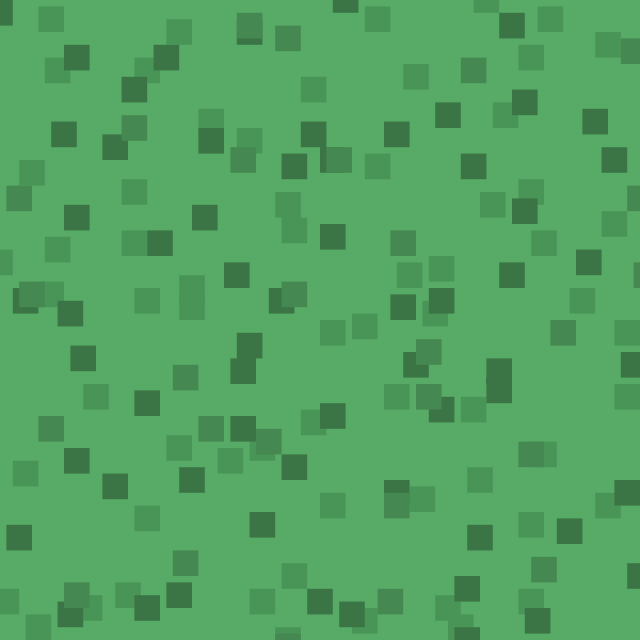
Write a three.js fragment shader that draws this pattern.

```glsl
// Flat green ground scattered with small overlapping squares in three darker greens.
varying vec2 vUv;

const float UNITS = 100.0;      // snapping steps across the canvas
const float SQUARE_SIDE = 4.0;  // side of a square, in steps

const vec3 GROUND = vec3(0.343, 0.670, 0.400);
const vec3 LIGHT  = vec3(0.287, 0.580, 0.340);
const vec3 DARK   = vec3(0.230, 0.458, 0.272);
const vec3 MID    = vec3(0.274, 0.533, 0.318);

// Sine-free hash: two values in 0..1 from a cell and a seed
vec2 hash2(vec2 cell, float seed) {
  vec3 q = fract(vec3(cell.xyx + seed) * vec3(0.1031, 0.1030, 0.0973));
  q += dot(q, q.yzx + 33.33);
  return fract((q.xx + q.yz) * q.zy);
}

// Antialiased coverage of a square given its lower left corner
float squareMask(vec2 p, vec2 corner, float side, vec2 pixel) {
  vec2 inside = 0.5 * side - abs(p - corner - 0.5 * side);
  vec2 cover = clamp(inside / pixel + 0.5, 0.0, 1.0);
  return cover.x * cover.y;
}

// One snapped square per cell; squares may spill into the next cell
float scatter(vec2 p, float cellSize, float seed, vec2 pixel) {
  vec2 home = floor(p / cellSize);
  float cover = 0.0;
  for (int j = -1; j <= 1; j++) {
    for (int i = -1; i <= 1; i++) {
      vec2 cell = home + vec2(float(i), float(j));
      vec2 corner = floor((cell + hash2(cell, seed)) * cellSize);
      cover += squareMask(p, corner, SQUARE_SIDE, pixel);
    }
  }
  return min(cover, 1.0);  // summing closes seams between touching squares
}

void main() {
  vec2 p = vUv * UNITS;
  vec2 pixel = max(fwidth(p), vec2(1e-4));

  // Whole-step shifts keep all layers on the same snapping grid
  vec3 color = GROUND;
  color = mix(color, LIGHT, scatter(p + vec2(207.0, 311.0), 13.0, 17.0, pixel));
  color = mix(color, DARK, scatter(p + vec2(104.0, 423.0), 12.8, 61.0, pixel));
  color = mix(color, MID, scatter(p + vec2(509.0, 216.0), 19.6, 139.0, pixel));

  gl_FragColor = vec4(color, 1.0);
}
```
